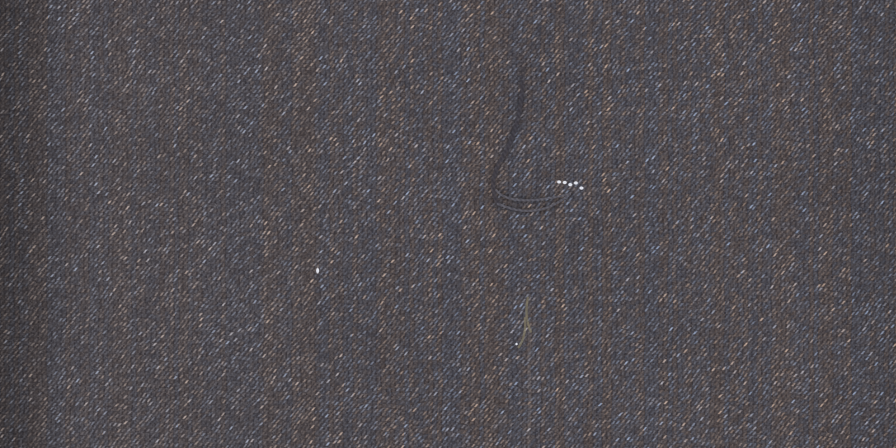
This texture is drawn by a WebGL 2 fragment shader. Its source:

```glsl
#version 300 es
precision highp float;
// Dark worn denim: fine twill bands are cut into short pale flecks and
// crossed by upright yarns tinted rust or steel, under broad soft light.
// A loose hooked thread, a pale slub and a few lint specks lie on top.
uniform vec2 u_resolution;
out vec4 fragColor;

float hash(vec2 p) {
  vec3 q = fract(p.xyx * vec3(0.1031, 0.1030, 0.0973));
  q += dot(q, q.yzx + 33.33);
  return fract((q.x + q.y) * q.z);
}

// Distance to a quadratic curve, walked as short segments
float curveDistance(vec2 p, vec2 a, vec2 b, vec2 c) {
  float nearest = 9.0;
  vec2 start = a;
  for (int i = 1; i <= 12; i++) {
    float t = float(i) / 12.0;
    vec2 end = mix(mix(a, b, t), mix(b, c, t), t);
    vec2 d = end - start;
    float h = clamp(dot(p - start, d) / dot(d, d), 0.0, 1.0);
    nearest = min(nearest, length(p - start - d * h));
    start = end;
  }
  return nearest;
}

vec3 weave(vec2 p) {
  // Slight waviness keeps the bands from looking ruled
  p += 0.0018 * vec2(sin(p.y * 37.0 + sin(p.x * 23.0)), sin(p.x * 41.0 + p.y * 19.0));

  // Twill bands and the flecks along them
  float across = (p.y - 1.3 * p.x) / 0.0132;
  float band = floor(across);
  float along = p.y / 0.0098 + 7.0 * hash(vec2(band, 3.0));
  vec2 cell = vec2(band, floor(along));
  float pick = hash(cell + 17.0);
  float center = 0.5 + 0.24 * (hash(cell + 41.0) - 0.5);
  float ridge = 1.0 - smoothstep(0.06, 0.42, abs(fract(across) - center));
  float ends = 1.0 - smoothstep(0.2, 0.52, abs(fract(along) - 0.5));
  float glint = 0.05 + 0.2 * pick * pick + 0.1 * smoothstep(0.93, 1.0, pick);

  // Upright yarns lean towards rust or steel blue
  float upright = p.x / 0.0105;
  float yarn = floor(upright);
  float lean = 0.55 * hash(vec2(yarn, 5.0)) + 0.45 * hash(cell + 71.0);
  float dye = 0.5 + 0.3 * smoothstep(0.3, 1.1, p.x);
  vec3 tint = mix(vec3(1.24, 1.0, 0.78), vec3(0.8, 1.0, 1.26), smoothstep(0.2, 0.8, lean));
  tint = mix(vec3(1.0), tint, dye);

  vec3 color = vec3(0.282, 0.267, 0.280) + (tint - 1.0) * 0.05;
  color += tint * glint * ridge * mix(0.25, 1.0, ends);

  // Fine fuzz and gaps between yarns
  color += 0.085 * (hash(floor(p * 257.0)) - 0.5);
  color -= 0.032 * smoothstep(0.2, 0.5, abs(fract(upright) - 0.5));
  return color;
}

void main() {
  vec2 p = gl_FragCoord.xy / u_resolution.y;
  float px = 1.0 / u_resolution.y;

  // Cloth, averaged over four points in the pixel
  vec3 color = vec3(0.0);
  for (int i = 0; i < 4; i++) {
    vec2 offset = vec2(float(i % 2), float(i / 2)) * 0.5 - 0.25;
    color += 0.25 * weave(p + offset * px);
  }

  // Broad light: dim left edge, faint clouds
  float clouds = sin(p.x * 7.0 + 2.0 * sin(p.y * 4.0)) * sin(p.y * 9.0 + p.x * 3.0);
  float light = mix(0.78, 1.02, smoothstep(-0.02, 0.2, p.x));
  light *= 1.0 - 0.05 * smoothstep(1.75, 2.0, p.x) + 0.015 * clouds;
  color *= light;

  // Loose thread: dark drop, then a two-strand hook
  float drop = min(curveDistance(p, vec2(1.166, 0.91), vec2(1.178, 0.74), vec2(1.122, 0.65)),
                   curveDistance(p, vec2(1.122, 0.65), vec2(1.085, 0.59), vec2(1.112, 0.545)));
  float hook = min(curveDistance(p, vec2(1.108, 0.575), vec2(1.14, 0.535), vec2(1.272, 0.567)),
                   curveDistance(p, vec2(1.112, 0.545), vec2(1.20, 0.505), vec2(1.272, 0.567)));
  float fade = 1.0 - smoothstep(0.78, 0.91, p.y);
  float shadow = 1.0 - smoothstep(0.002, 0.013, min(drop, hook));
  color *= 1.0 - 0.2 * shadow * fade;
  float twist = 0.5 + 0.5 * sin((p.x * 1.4 + p.y) * 420.0);
  float body = 1.0 - smoothstep(0.004 - px * 0.5, 0.004 + px, drop);
  color = mix(color, vec3(0.235, 0.225, 0.255) + 0.05 * twist, 0.75 * body * fade);
  float strands = 1.0 - smoothstep(0.002 - px * 0.5, 0.002 + px, hook);
  color = mix(color, vec3(0.34, 0.335, 0.37) + 0.07 * twist, 0.8 * strands);

  // Pale slub and the worn line beneath it
  float slub = min(curveDistance(p, vec2(1.178, 0.335), vec2(1.170, 0.29), vec2(1.185, 0.26)),
                   curveDistance(p, vec2(1.172, 0.29), vec2(1.175, 0.25), vec2(1.158, 0.225)));
  color = mix(color, vec3(0.53, 0.50, 0.40), 0.6 * (1.0 - smoothstep(0.001, 0.002 + px, slub)));
  float worn = 1.0 - smoothstep(0.002, 0.004 + px, abs(p.x - 1.182));
  color += 0.04 * worn * (1.0 - smoothstep(0.18, 0.34, p.y));

  // Lint: a short row at the hook's tip and two strays
  float lint = min(length((p - vec2(0.709, 0.396)) * vec2(1.1, 0.6)),
                   length(p - vec2(1.153, 0.232)) + 0.001);
  for (int i = 0; i < 5; i++) {
    float k = float(i);
    vec2 speck = vec2(1.248 + 0.0125 * k, 0.578 + 0.018 * hash(vec2(k, 9.0)));
    lint = min(lint, length((p - speck) * vec2(0.8, 1.0)));
  }
  color = mix(color, vec3(0.88, 0.89, 0.92), 1.0 - smoothstep(0.002, 0.003 + px, lint));

  fragColor = vec4(clamp(color, 0.0, 1.0), 1.0);
}
```
